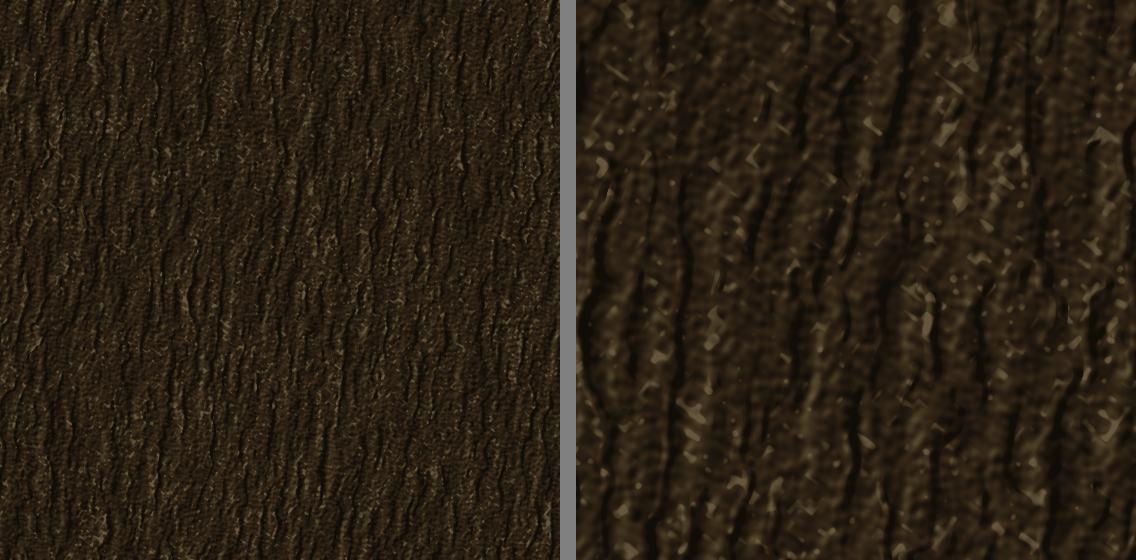
Left: the whole. Right: its middle third, enlarged.
A Shadertoy shader for this texture:

```glsl
// Dark tree bark: short upright plates that lean slightly and split along cracks.
// A stretched, warped noise gives the relief; its slope lights the plates and
// places cracks and pale rims, then grain and flecks pick a colour on a ramp.

const vec3 CRACK_BROWN = vec3(0.085, 0.066, 0.037);
const vec3 DARK_BROWN  = vec3(0.14, 0.10, 0.06);
const vec3 MID_BROWN   = vec3(0.21, 0.155, 0.092);
const vec3 PALE_BROWN  = vec3(0.29, 0.24, 0.15);
const vec3 FLECK_TAN   = vec3(0.38, 0.32, 0.225);

const float LEAN         = 0.09;            // sideways drift per unit of height
const vec2  PLATE_FREQ   = vec2(74.0, 15.0);
const vec2  SPLIT_FREQ   = vec2(140.0, 58.0);
const vec2  STREAK_FREQ  = vec2(64.0, 18.0);
const vec2  PATCH_FREQ   = vec2(9.0, 6.0);
const float GRAIN_FREQ   = 225.0;
const float FLECK_FREQ   = 185.0;
const float SLOPE_STEP   = 0.0016;
const float CRACK_WIDTH  = 0.0043;
const float RIM_OFFSET   = 0.0055;          // distance from crack to its pale rim

const float BASE_TONE    = 1.20;            // position on the five-colour ramp
const float PATCH_TONE   = 0.08;
const float STREAK_TONE  = 0.22;
const float GRAIN_TONE   = 0.76;
const float RELIEF_TONE  = 0.0070;
const float CRACK_TONE   = 0.90;
const float RIM_TONE     = 1.3;
const float FLECK_TONE   = 2.0;

const mat2 GRAIN_TURN = mat2(0.8, 0.6, -0.6, 0.8);

float hash(vec2 cell) {
    vec3 h = fract(cell.xyx * 0.1031);
    h += dot(h, h.yzx + 33.33);
    return fract((h.x + h.y) * h.z);
}

// Smooth value noise from -1 to 1
float noise(vec2 p) {
    vec2 cell = floor(p);
    vec2 f = fract(p);
    f = f * f * (3.0 - 2.0 * f);
    float low  = mix(hash(cell), hash(cell + vec2(1, 0)), f.x);
    float high = mix(hash(cell + vec2(0, 1)), hash(cell + vec2(1, 1)), f.x);
    return 2.0 * mix(low, high, f.y) - 1.0;
}

// Leaning, wavering coordinates that the plates follow
vec2 barkSpace(vec2 p) {
    float bend   = 0.010 * noise(p * vec2(6.0, 6.0) + 17.0);
    float wobble = 0.005 * noise(p * vec2(30.0, 36.0) + 41.0);
    return vec2(p.x - LEAN * p.y + bend + wobble, p.y);
}

float relief(vec2 q) {
    return noise(q * PLATE_FREQ + 70.0) + 0.45 * noise(q * SPLIT_FREQ + 130.0);
}

// Slope of the relief toward the lower right, away from the light
float reliefSlope(vec2 q) {
    vec2 stepAcross = SLOPE_STEP * vec2(1.0, -0.5);
    return (relief(q + stepAcross) - relief(q - stepAcross)) / (2.0 * SLOPE_STEP);
}

// Thin line along the falling edges only, so that it stays open and broken
float crackLine(float height, float slope) {
    float edgeDistance = abs(height) / max(abs(slope), 1.0);
    float line = 1.0 - smoothstep(0.1 * CRACK_WIDTH, CRACK_WIDTH, edgeDistance);
    return line * smoothstep(8.0, 42.0, -slope);
}

// Fine grain, embossed so that it adds no broad blotches
float embossedGrain(vec2 p) {
    vec2 g = p * GRAIN_FREQ;
    return noise(g + 9.0) - noise(g + vec2(9.9, 8.5));
}

vec3 barkRamp(float tone) {
    vec3 color = mix(CRACK_BROWN, DARK_BROWN, clamp(tone, -0.4, 1.0));
    color = mix(color, MID_BROWN, clamp(tone - 1.0, 0.0, 1.0));
    color = mix(color, PALE_BROWN, clamp(tone - 2.0, 0.0, 1.0));
    return mix(color, FLECK_TAN, clamp(tone - 3.0, 0.0, 1.2));
}

void mainImage(out vec4 fragColor, in vec2 fragCoord) {
    vec2 p = fragCoord / iResolution.y;
    vec2 q = barkSpace(p);
    vec2 turned = GRAIN_TURN * p;

    // Dark cracks, each with a pale rim on its left
    float slope = reliefSlope(q);
    float crack = crackLine(relief(q), slope);
    vec2 rimPoint = q + vec2(RIM_OFFSET, 0.0);
    float rim = crackLine(relief(rimPoint), reliefSlope(rimPoint));

    // Surface colour variation
    float patches = noise(p * PATCH_FREQ + 5.0);
    float streaks = noise(q * STREAK_FREQ + 210.0);
    float grain = embossedGrain(turned);
    float speck = noise(turned * FLECK_FREQ + 300.0);
    float flecks = smoothstep(0.5, 0.95, speck + 0.25 * streaks);
    rim *= smoothstep(-0.1, 0.6, streaks + 0.35 * speck);

    float tone = BASE_TONE
               + PATCH_TONE * patches
               + STREAK_TONE * streaks
               + GRAIN_TONE * grain
               + RELIEF_TONE * slope
               + (RIM_TONE * rim + FLECK_TONE * flecks) * (1.0 - crack)
               - CRACK_TONE * crack;
    fragColor = vec4(barkRamp(tone), 1.0);
}
```
